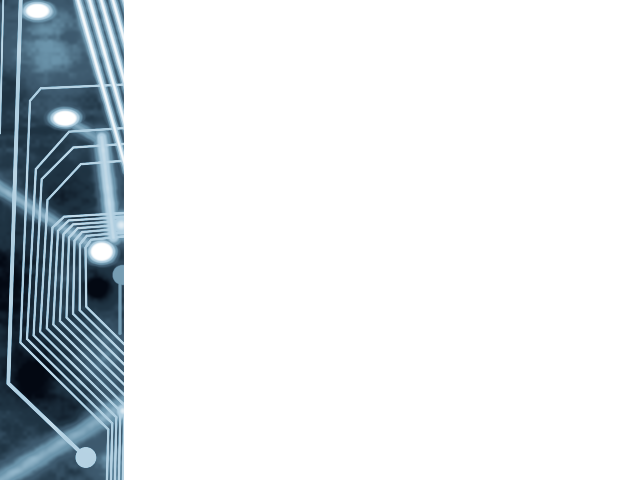
A WebGL 2 fragment shader for this background:

```glsl
#version 300 es
precision highp float;
// A blue circuit board strip with nested traces and soft glows beside a white page.
uniform vec2 u_resolution;
out vec4 outColor;

// Layout is measured in units of 1/576 canvas height, running down from the top.
const float UNITS = 576.0;
const float STRIP_WIDTH = 148.7;
const float TRACE_HALF = 1.45;
const float TRACE_TONE = 0.84;
const int TRACES = 11;
const int OUTER_TRACES = 4;
const float BASE_TONE = 0.31;
const float GRAIN = 0.10;

const vec3 INK = vec3(0.01, 0.03, 0.07);
const vec3 NAVY = vec3(0.12, 0.20, 0.26);
const vec3 SLATE = vec3(0.24, 0.35, 0.43);
const vec3 STEEL = vec3(0.42, 0.58, 0.67);
const vec3 ICE = vec3(0.69, 0.81, 0.88);

// Soft tonal patches: centre, radius, strength.
const vec4 PATCHES[11] = vec4[11](
    vec4(62, 55, 58, 0.30), vec4(4, 345, 62, -0.30), vec4(40, 452, 36, -0.34),
    vec4(117, 345, 18, -0.40), vec4(128, 430, 36, 0.22), vec4(142, 560, 36, 0.30),
    vec4(85, 45, 11, -0.14), vec4(10, 110, 26, -0.10), vec4(62, 340, 34, 0.12),
    vec4(85, 235, 32, -0.14), vec4(85, 500, 24, -0.18));

// The four outer traces: left shoulder and top shoulder.
const vec4 SHOULDERS[4] = vec4[4](
    vec4(36, 121, 49, 106), vec4(43, 203, 83, 158),
    vec4(50, 215, 88, 177), vec4(57, 240, 97, 197));

float hash(vec2 p) {
    vec3 q = fract(vec3(p.xyx) * 0.1031);
    q += dot(q, q.yzx + 33.33);
    return fract((q.x + q.y) * q.z);
}

float noise(vec2 p) {
    vec2 i = floor(p), f = fract(p);
    f = f * f * (3.0 - 2.0 * f);
    return mix(mix(hash(i), hash(i + vec2(1, 0)), f.x),
               mix(hash(i + vec2(0, 1)), hash(i + vec2(1, 1)), f.x), f.y);
}

float segment(vec2 p, vec2 a, vec2 b) {
    vec2 d = b - a;
    return length(p - a - d * clamp(dot(p - a, d) / dot(d, d), 0.0, 1.0));
}

float glow(float d, float radius) { return exp(-d * d / (radius * radius)); }

float ellipseGlow(vec2 p, vec2 centre, vec2 radii) {
    float r = length((p - centre) / radii);
    return 1.0 - smoothstep(0.55, 1.45, r);
}

// Distance to one nested trace, from its right end round to its lower tail.
float trace(vec2 p, int i) {
    float n = float(i), k = float(i - OUTER_TRACES);
    vec2 left = vec2(63.0 + 6.6 * k, 273.0 + 4.0 * k);
    vec2 top = vec2(77.0 + 5.4 * k, 260.0 + 4.6 * k);
    if (i < OUTER_TRACES) {
        left = SHOULDERS[i].xy;
        top = SHOULDERS[i].zw;
    }
    vec2 bottom = vec2(24.5 + 7.9 * n, 411.0 - 4.3 * n);
    float tailX = 130.0 + 4.8 * n;
    vec2 tail = vec2(tailX, bottom.y + (tailX - bottom.x) * 0.99);
    float d = segment(p, vec2(160.0, top.y - 5.0), top);
    d = min(d, segment(p, top, left));
    d = min(d, segment(p, left, bottom));
    d = min(d, segment(p, bottom, tail));
    return min(d, segment(p, tail, vec2(tailX - 2.0, 590.0)));
}

vec3 ramp(float t) {
    vec3 c = mix(INK, NAVY, smoothstep(0.0, 0.25, t));
    c = mix(c, SLATE, smoothstep(0.25, 0.45, t));
    c = mix(c, STEEL, smoothstep(0.45, 0.65, t));
    c = mix(c, ICE, smoothstep(0.65, 0.85, t));
    return mix(c, vec3(1), smoothstep(0.85, 1.0, t));
}

void main() {
    float px = UNITS / u_resolution.y;
    vec2 p = vec2(gl_FragCoord.x, u_resolution.y - gl_FragCoord.y) * px;

    // Blurred board
    float tone = BASE_TONE + GRAIN * (noise(p / vec2(18, 9)) + noise(p / 5.0) * 0.5 - 0.75);
    for (int i = 0; i < 11; i++)
        tone += PATCHES[i].w * glow(length(p - PATCHES[i].xy), PATCHES[i].z);
    tone -= 0.12 * glow(p.y - 157.0, 5.0) * (1.0 - smoothstep(40.0, 90.0, p.x));
    tone = max(tone, 0.0);

    // Out of focus beams
    float light = 0.65 * glow(segment(p, vec2(-10, 219), vec2(112, 297)), 10.0);
    light = max(light, 0.62 * glow(segment(p, vec2(-5, 580), vec2(155, 482)), 15.0));
    light = max(light, 0.85 * glow(segment(p, vec2(122, 165), vec2(136, 285)), 11.0));
    light = max(light, 0.60 * glow(segment(p, vec2(78, 142), vec2(125, 172)), 8.0));
    for (int i = 0; i < 5; i++) {
        float x = 92.0 + 14.0 * float(i);
        light = max(light, 0.95 * glow(segment(p, vec2(x, -5), vec2(x + 60.0, 205)), 5.2));
    }

    // Bright solder spots
    light = max(light, ellipseGlow(p, vec2(45, 13), vec2(18, 11)));
    light = max(light, ellipseGlow(p, vec2(78, 142), vec2(19, 12)));
    light = max(light, ellipseGlow(p, vec2(122, 302), vec2(18, 15)));
    light = max(light, 0.9 * glow(length(p - vec2(148, 493)), 14.0));
    light = max(light, 0.9 * glow(length(p - vec2(146, 270)), 20.0));
    tone = mix(tone, 1.0, light);

    // Sharp traces, long outer line and round pads
    float d = 1e3;
    for (int i = 0; i < TRACES; i++) d = min(d, trace(p, i));
    d -= TRACE_HALF;
    float line = min(segment(p, vec2(25, -5), vec2(10, 460)), segment(p, vec2(10, 460), vec2(99, 545)));
    d = min(d, line - 2.4);
    d = min(d, segment(p, vec2(4, -5), vec2(0, 160)) - 1.2);
    d = min(d, length(p - vec2(103, 549)) - 12.5);
    float ink = 1.0 - smoothstep(-0.6 * px, 0.6 * px, d);
    tone = mix(tone, max(tone, TRACE_TONE + 0.06 * noise(p / 30.0)), ink);
    float pad = min(length(p - vec2(147, 330)) - 12.0, segment(p, vec2(144, 330), vec2(144, 400)) - 2.0);
    tone = mix(tone, 0.70, 1.0 - smoothstep(-px, px, pad));

    float page = smoothstep(-0.5 * px, 0.5 * px, p.x - STRIP_WIDTH);
    outColor = vec4(mix(ramp(tone), vec3(1), page), 1);
}
```
